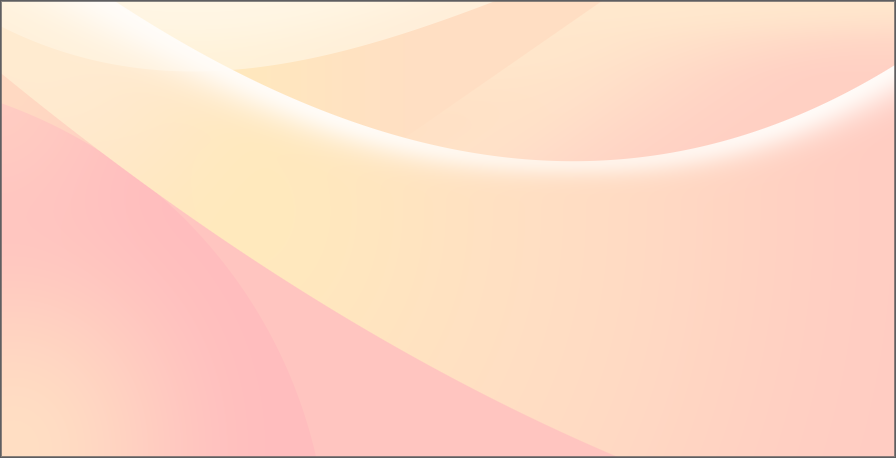
Write a WebGL 1 fragment shader that draws this background.

```glsl
precision highp float;
// Soft peach backdrop: a glowing white arc sweeps over warm folds and a pink disc.
// Curved edges are cubic height functions, the fills are smooth radial and
// diagonal gradients, and a thin grey frame closes the canvas.
uniform vec2 u_resolution;

// Canvas space: x runs 0..ASPECT, y runs 0..1 upward
const float ASPECT = 1.954;
const float FRAME_WIDTH = 0.0038;

// Edges: turning point and (quadratic, cubic) bend
const vec2 ARC_LOW = vec2(1.25, 0.648);
const vec2 ARC_BEND = vec2(0.395, 0.0451);
const vec2 VEIL_LOW = vec2(0.421, 0.844);
const vec2 VEIL_BEND = vec2(0.480, -0.191);
const vec3 SLOPE_EDGE = vec3(0.842, -0.821, 0.1467);
const vec2 FOLD_TOP = vec2(1.316, 1.0);
const float FOLD_LEAN = 1.44;
const vec2 DISC_CENTER = vec2(-0.355, -0.235);
const float DISC_RADIUS = 1.071;
const vec2 DISC_LIGHT = vec2(0.03, 0.02);
const vec2 SUN_CENTER = vec2(0.54, 0.54);

// Glow under the arc
const float GLOW_WIDTH = 0.030;
const float GLOW_SPREAD = 0.045;

// Palette
const vec3 YELLOW = vec3(1.0, 0.914, 0.742);
const vec3 APRICOT = vec3(1.0, 0.872, 0.765);
const vec3 BLUSH = vec3(1.0, 0.800, 0.760);
const vec3 PINK = vec3(1.0, 0.774, 0.752);
const vec3 ROSE = vec3(1.0, 0.742, 0.745);
const vec3 CREAM = vec3(1.0, 0.920, 0.815);
const vec3 IVORY = vec3(1.0, 0.963, 0.893);
const vec3 WHITE = vec3(1.0, 0.988, 0.975);
const vec3 FRAME_GREY = vec3(0.37, 0.37, 0.38);

// Antialiased coverage of a signed distance, positive inside
float cover(float d) {
  return clamp(d * u_resolution.y + 0.5, 0.0, 1.0);
}

float curve(float x, vec2 low, vec2 bend) {
  float t = x - low.x;
  return low.y + t * t * (bend.x + bend.y * t);
}

// Broad band: yellow heart, apricot middle, blush far side
vec3 bandColor(vec2 p) {
  float d = length((p - SUN_CENTER) * vec2(1.0, 0.85));
  vec3 c = mix(YELLOW, APRICOT, smoothstep(0.0, 0.75, d));
  c = mix(c, BLUSH, smoothstep(0.55, 1.5, d));
  float corner = 1.0 - smoothstep(0.1, 0.6, length(p - vec2(0.08, 0.95)));
  return mix(c, CREAM, corner);
}

// Region above the arc, split by a leaning fold
vec3 foldColor(vec2 p) {
  float depth = FOLD_TOP.y - p.y;
  float s = p.x - FOLD_TOP.x + FOLD_LEAN * depth;
  vec3 left = mix(YELLOW, APRICOT, smoothstep(0.4, 1.0, p.x));
  float blush = smoothstep(0.0, 0.75, s) * smoothstep(-0.06, 0.18, depth);
  vec3 right = mix(mix(CREAM, APRICOT, 0.35), BLUSH, blush * 0.85);
  right = mix(right, CREAM, 0.5 * (1.0 - smoothstep(0.0, 0.1, depth)));
  float edge = cover(s * 0.57) * (1.0 - smoothstep(0.1, 0.29, depth) * 0.7);
  return mix(left, right, mix(edge, 1.0, smoothstep(0.0, 0.35, s)));
}

// Pink slope and the disc resting on it
vec3 slopeColor(vec2 p) {
  float haze = 1.0 - smoothstep(0.0, 0.55, length(p - vec2(0.0, 0.82)));
  vec3 c = mix(PINK, APRICOT, haze * 0.8);
  float d = length((p - DISC_LIGHT) * vec2(1.0, 0.9));
  vec3 disc = mix(APRICOT, ROSE, smoothstep(0.0, 0.58, d));
  float fade = smoothstep(0.3, 0.8, p.y) * (1.0 - smoothstep(0.0, 0.4, p.x));
  disc = mix(disc, BLUSH, fade);
  return mix(c, disc, cover(DISC_RADIUS - length(p - DISC_CENTER)));
}

void main() {
  vec2 uv = gl_FragCoord.xy / u_resolution;
  vec2 p = uv * vec2(ASPECT, 1.0);

  // Lower band and slope
  float slopeY = SLOPE_EDGE.x + p.x * (SLOPE_EDGE.y + p.x * SLOPE_EDGE.z);
  vec3 below = mix(bandColor(p), slopeColor(p), cover((slopeY - p.y) * 0.8));

  // Ivory veil in the upper left, shared by both sides of the arc
  float veilGap = p.y - curve(p.x, VEIL_LOW, VEIL_BEND);
  float veil = cover(veilGap) * mix(0.7, 1.0, smoothstep(0.0, 0.14, veilGap));
  below = mix(below, IVORY, veil * 0.85);
  vec3 above = mix(foldColor(p), IVORY, veil);

  // Glow hugging the underside of the arc
  float t = p.x - ARC_LOW.x;
  float steep = t * (2.0 * ARC_BEND.x + 3.0 * ARC_BEND.y * t);
  float gap = (curve(p.x, ARC_LOW, ARC_BEND) - p.y) / sqrt(1.0 + steep * steep);
  float width = GLOW_WIDTH + GLOW_SPREAD * sqrt(t * t + 0.01);
  float power = mix(0.7, 0.97, smoothstep(0.0, 0.55, abs(t)));
  below = mix(below, WHITE, power * exp(-gap * gap / (width * width)));
  vec3 color = mix(above, below, cover(gap));

  // Frame
  vec2 border = min(p, vec2(ASPECT, 1.0) - p);
  color = mix(color, FRAME_GREY, cover(FRAME_WIDTH - min(border.x, border.y)));
  gl_FragColor = vec4(color, 1.0);
}
```
